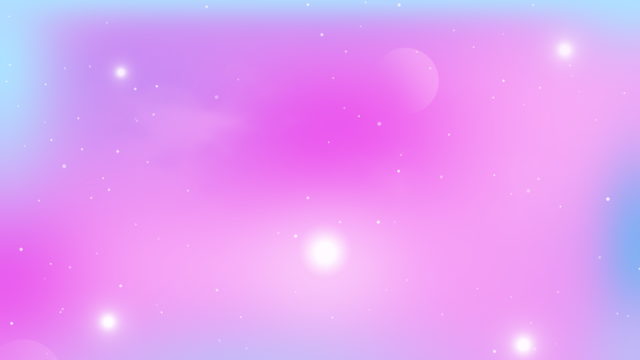
Reproduce this background procedurally as a Shadertoy shader.

```glsl
// A dreamy pastel sky: wide soft colour pools blended over a pink base,
// thin noise clouds, two translucent planets, four small glows around a large
// one, and small stars scattered over jittered grid cells.

const vec3 PINK = vec3(0.96, 0.60, 0.96);
const vec3 PALE_PINK = vec3(0.98, 0.70, 0.97);
const vec3 MAGENTA = vec3(0.93, 0.33, 0.93);
const vec3 VIOLET = vec3(0.77, 0.54, 0.95);
const vec3 PERIWINKLE = vec3(0.74, 0.75, 0.97);
const vec3 BLUE = vec3(0.51, 0.69, 0.95);
const vec3 CYAN = vec3(0.68, 0.88, 1.0);
const vec3 WHITE = vec3(1.0, 0.98, 1.0);

float hash(vec2 p) {
    return fract(sin(dot(p, vec2(127.1, 311.7))) * 43758.55);
}

float noise(vec2 p) {
    vec2 cell = floor(p);
    vec2 f = fract(p);
    f = f * f * (3.0 - 2.0 * f);
    float low = mix(hash(cell), hash(cell + vec2(1, 0)), f.x);
    float high = mix(hash(cell + vec2(0, 1)), hash(cell + vec2(1, 1)), f.x);
    return mix(low, high, f.y);
}

float fbm(vec2 p) {
    float sum = 0.0;
    float amplitude = 0.5;
    for (int i = 0; i < 4; i++) {
        sum += amplitude * noise(p);
        p = p * 2.03 + 7.1;
        amplitude *= 0.5;
    }
    return sum;
}

// Elliptical Gaussian falloff, 1 at the centre.
float pool(vec2 p, vec2 centre, vec2 radius) {
    vec2 q = (p - centre) / radius;
    return exp(-dot(q, q));
}

// Bright core inside a wider halo.
float glow(vec2 p, vec2 centre, float size) {
    float core = pool(p, centre, vec2(size));
    float halo = pool(p, centre, vec2(size * 2.4));
    return min(0.8 * core + 0.38 * halo, 1.0);
}

// Disc lit from the upper right, fading out on the other side.
float planet(vec2 p, vec2 centre, float radius, float pixel) {
    vec2 q = p - centre;
    float disc = 1.0 - smoothstep(-pixel, pixel, length(q) - radius);
    float light = dot(q / radius, normalize(vec2(1.0, 0.6)));
    return disc * smoothstep(-0.7, 1.1, light);
}

// At most one star per cell, kept clear of the cell border.
float stars(vec2 p, float cellSize, float density, float seed, float pixel) {
    vec2 cell = floor(p / cellSize);
    vec2 key = cell + seed;
    vec2 jitter = 0.12 + 0.76 * vec2(hash(key + 3.7), hash(key + 9.2));
    float size = mix(0.0018, 0.0052, pow(hash(key + 5.3), 3.0));
    float d = length(p - (cell + jitter) * cellSize);
    float dot1 = 1.0 - smoothstep(size - pixel, size + pixel, d);
    return dot1 * step(hash(key), density) * mix(0.3, 0.95, hash(key + 1.9));
}

vec3 skyColour(vec2 p, float width) {
    vec3 c = PINK;
    c = mix(c, PALE_PINK, 0.85 * pool(p, vec2(1.53, 0.64), vec2(0.42, 0.34)));
    c = mix(c, PALE_PINK, 0.6 * pool(p, vec2(0.60, 0.28), vec2(0.42, 0.15)));
    c = mix(c, MAGENTA, pool(p, vec2(0.90, 0.64), vec2(0.38, 0.24)));
    c = mix(c, MAGENTA, pool(p, vec2(0.0, 0.24), vec2(0.24, 0.27)));
    c = mix(c, VIOLET, 0.92 * pool(p, vec2(0.32, 0.77), vec2(0.38, 0.26)));
    c = mix(c, VIOLET, 0.75 * pool(p, vec2(0.80, 1.0), vec2(0.65, 0.17)));
    c = mix(c, PERIWINKLE, 0.9 * pool(p, vec2(0.72, -0.04), vec2(0.55, 0.15)));
    // Cool borders.
    c = mix(c, VIOLET, 0.4 * pool(p, vec2(width, 0.30), vec2(0.28, 0.26)));
    c = mix(c, BLUE, pool(p, vec2(width, 0.31), vec2(0.11, 0.25)));
    c = mix(c, PERIWINKLE, 0.8 * pool(p, vec2(width, 0.0), vec2(0.16, 0.16)));
    c = mix(c, CYAN, pool(p, vec2(0.0, 0.83), vec2(0.17, 0.36)));
    c = mix(c, CYAN, 0.95 * pool(p, vec2(p.x, 1.02), vec2(1.0, 0.075)));
    return mix(c, CYAN, 0.8 * pool(p, vec2(width, 1.0), vec2(0.22, 0.16)));
}

void mainImage(out vec4 fragColor, in vec2 fragCoord) {
    float pixel = 1.0 / iResolution.y;
    float width = iResolution.x * pixel;
    vec2 p = fragCoord * pixel;
    vec3 colour = skyColour(p, width);

    // Thin clouds.
    float region = pool(p, vec2(0.58, 0.70), vec2(0.26, 0.24))
                 + pool(p, vec2(1.30, 0.54), vec2(0.25, 0.16));
    float cloud = smoothstep(0.35, 0.7, fbm(p * vec2(4.0, 6.0)));
    colour = mix(colour, PALE_PINK, 0.4 * cloud * region);

    // Planets.
    colour = mix(colour, PALE_PINK, 0.55 * planet(p, vec2(1.127, 0.775), 0.092, pixel));
    colour = mix(colour, PALE_PINK, 0.3 * planet(p, vec2(0.065, -0.053), 0.11, pixel));

    // Glows.
    float light = 0.45 * pool(p, vec2(0.905, 0.27), vec2(0.23, 0.19));
    light = max(light, glow(p, vec2(0.903, 0.299), 0.055));
    light = max(light, glow(p, vec2(0.301, 0.106), 0.023));
    light = max(light, glow(p, vec2(1.454, 0.042), 0.027));
    light = max(light, 0.9 * glow(p, vec2(1.569, 0.861), 0.022));
    light = max(light, 0.9 * glow(p, vec2(0.336, 0.799), 0.014));
    colour = mix(colour, WHITE, light);

    // Stars, sparser around the middle.
    float density = 0.38 - 0.22 * pool(p, vec2(0.9, 0.5), vec2(0.45, 0.4));
    float starLight = stars(p, 0.08, density, 11.0, pixel);
    starLight = max(starLight, stars(p + 0.03, 0.13, 0.3, 47.0, pixel));
    fragColor = vec4(mix(colour, WHITE, starLight), 1.0);
}
```
